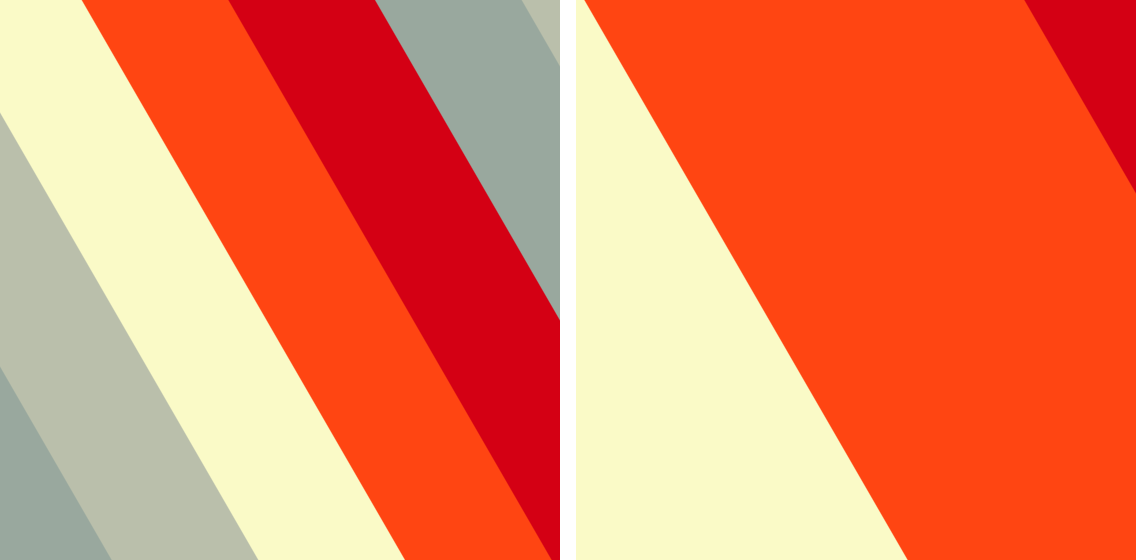
Left: the whole. Right: its middle third, enlarged.
Reproduce this pattern procedurally as a Shadertoy shader.

```glsl
const float STRIPE_COUNT = 5.0;
const float STRIPE_WIDTH = 0.2268;   // measured across the stripe
const float STRIPE_PHASE = 0.25;     // canvas centre, in stripes from an edge
const float STRIPE_ANGLE = radians(30.0);

const vec3 ORANGE = vec3(1.00, 0.27, 0.07);
const vec3 RED    = vec3(0.83, 0.00, 0.08);
const vec3 TEAL   = vec3(0.60, 0.66, 0.62);
const vec3 STONE  = vec3(0.73, 0.75, 0.67);
const vec3 CREAM  = vec3(0.98, 0.98, 0.78);

// Colour of a stripe, cycling through the palette
vec3 stripeColor(float index) {
    vec3 palette[5] = vec3[5](ORANGE, RED, TEAL, STONE, CREAM);
    return palette[int(mod(index + 0.5, STRIPE_COUNT))];
}

// Position across the stripes, in stripe widths
float stripeCoord(vec2 p, float angle, float width, float phase) {
    return dot(p, vec2(cos(angle), sin(angle))) / width + phase;
}

// Flat bands, blended only around the nearest edge
vec3 stripes(float coord, float blur) {
    float edge = floor(coord + 0.5);
    float side = smoothstep(-blur, blur, coord - edge);
    return mix(stripeColor(edge - 1.0), stripeColor(edge), side);
}

void mainImage(out vec4 fragColor, in vec2 fragCoord) {
    vec2 p = (fragCoord - 0.5 * iResolution.xy) / iResolution.y;
    float coord = stripeCoord(p, STRIPE_ANGLE, STRIPE_WIDTH, STRIPE_PHASE);
    float blur = 0.8 / (iResolution.y * STRIPE_WIDTH);
    fragColor = vec4(stripes(coord, blur), 1.0);
}
```
